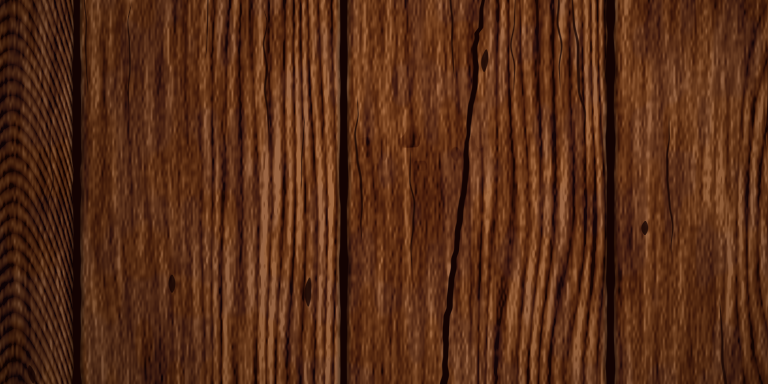
Reproduce this texture procedurally as a Shadertoy shader.

```glsl
// Weathered brown planks standing side by side, with dark gaps and splits.
// Each plank has a ring figure (straight, arched or looped) plus stretched
// fibre noise; the summed height is tinted by a ramp and lit from the side.
#define PLANK_WIDTH 0.695
#define FIRST_GAP 0.2
#define GAP_HALF 0.0105
#define RING_COUNT 21.0
#define RIDGE_DEPTH 0.55
#define FIBRE_DEPTH 0.75
#define PIT_DEPTH 0.28
#define RELIEF 0.65
#define BASE_TONE 0.58
#define CHECK_COUNT 20
#define LIGHT_CENTRE vec2(1.15, 0.62)
#define TAU 6.2831853

float hash(vec2 p) {
    vec3 q = fract(p.xyx * 0.1031);
    q += dot(q, q.yzx + 33.33);
    return fract((q.x + q.y) * q.z);
}

float noise(vec2 p) {
    vec2 i = floor(p), f = fract(p);
    f = f * f * (3.0 - 2.0 * f);
    return mix(mix(hash(i), hash(i + vec2(1, 0)), f.x),
               mix(hash(i + vec2(0, 1)), hash(i + vec2(1, 1)), f.x), f.y);
}

float fbm(vec2 p) {
    float sum = 0.0, amp = 0.55;
    for (int i = 0; i < 3; i++) {
        sum += amp * noise(p);
        p = p * 2.03 + 19.7;
        amp *= 0.52;
    }
    return sum;
}

// Ring phase and ridge strength; q.x runs 0..1 across the plank.
vec2 ringFigure(vec2 q, float plank) {
    float sway = noise(vec2(q.x * 2.5, q.y * 2.2) + plank * 17.0);
    float jitter = noise(vec2(q.x * 9.0, q.y * 0.8 + plank * 31.0));
    if (plank < 0.5) {
        float d = q.x - 0.78 + 0.06 * (sway - 0.5);
        return vec2(24.0 * (q.y + 7.0 * d * d) + 2.0 * sway + jitter, 0.75);
    }
    if (plank > 2.5) {
        float e = length((q - vec2(0.68, 0.4)) / vec2(0.2, 0.58));
        e += 0.16 * (sway - 0.5);
        return vec2(4.5 * e + 0.5 + 0.5 * jitter, mix(0.25, 1.0, smoothstep(1.15, 1.0, e)));
    }
    float ridged = smoothstep(0.45, 0.53, q.x + 0.06 * (sway - 0.5));
    return vec2(RING_COUNT * q.x + 1.6 * sway + 1.8 * jitter, mix(0.28, 1.0, ridged));
}

float woodHeight(vec2 p) {
    float along = (p.x - FIRST_GAP) / PLANK_WIDTH + 1.0;
    float plank = floor(along);
    vec2 q = vec2(fract(along), p.y);
    vec2 rings = ringFigure(q, plank);
    float ridge = pow(0.5 + 0.5 * cos(TAU * rings.x), 0.6);
    float bend = 0.04 * noise(vec2(q.x * 3.0, q.y * 3.0 + plank * 5.0));
    float fibre = fbm(vec2((q.x + bend) * 32.0 + plank * 71.0, q.y * 4.0));
    float pits = noise(vec2(q.x * 125.0 + plank * 43.0, q.y * 62.0));
    return RIDGE_DEPTH * rings.y * (ridge - 0.62)
         + FIBRE_DEPTH * (fibre - 0.5) + PIT_DEPTH * (pits - 0.5);
}

vec3 woodRamp(float t) {
    vec3 c = mix(vec3(0.09, 0.018, 0.008), vec3(0.24, 0.09, 0.035), clamp(t * 4.0, 0.0, 1.0));
    c = mix(c, vec3(0.335, 0.16, 0.06), clamp(t * 4.0 - 1.0, 0.0, 1.0));
    c = mix(c, vec3(0.44, 0.245, 0.115), clamp(t * 4.0 - 2.0, 0.0, 1.0));
    return mix(c, vec3(0.59, 0.38, 0.23), clamp(t * 4.0 - 3.0, 0.0, 1.0));
}

// Darkness of the long slanted split and the scattered small checks and knots.
float cracks(vec2 p, float blur) {
    float wander = 0.018 * (noise(vec2(p.y * 9.0, 3.0)) - 0.5) + 0.006 * noise(vec2(p.y * 40.0, 8.0));
    float splitX = 1.15 + 0.1 * p.y + wander + 0.012 * smoothstep(0.91, 0.93, p.y);
    float halfWidth = mix(0.0065, 0.0035, p.y) + 0.003 * noise(vec2(p.y * 14.0, 1.0));
    float dark = smoothstep(blur, -blur, abs(p.x - splitX) - halfWidth);
    for (int i = 0; i < CHECK_COUNT; i++) {
        float id = float(i);
        bool knot = i % 4 == 0;
        vec2 centre = vec2(2.0 * (id + hash(vec2(id, 2.3))) / float(CHECK_COUNT), hash(vec2(id, 7.9)));
        float size = hash(vec2(id, 13.1));
        float reach = knot ? 0.018 + 0.035 * size : 0.06 + 0.17 * size;
        float thick = knot ? 0.009 : 0.0012 + 0.0025 * size * size;
        vec2 d = p - centre;
        d.x += d.y * 0.16 * (size - 0.5) + 0.014 * (noise(vec2(p.y * 17.0, id)) - 0.5);
        float taper = 1.0 - d.y * d.y / (reach * reach);
        float line = smoothstep(blur, -blur, abs(d.x) - thick * taper);
        dark = max(dark, 0.8 * line * smoothstep(0.0, 0.3, taper));
    }
    return dark;
}

void mainImage(out vec4 fragColor, in vec2 fragCoord) {
    vec2 p = fragCoord / iResolution.y;
    float blur = max(0.0022, 0.7 / iResolution.y);

    // Wood tone: height, side lighting and broad stains
    float height = woodHeight(p);
    float slope = height - woodHeight(p + vec2(-0.004, 0.002));
    float stain = fbm(p * vec2(5.0, 2.5) + 4.0) - 0.5;
    float tone = BASE_TONE + height + RELIEF * slope + 0.35 * stain;
    tone -= 0.12 * step(p.x, FIRST_GAP);

    // Torn fibres in one worn patch
    vec2 patchOffset = (p - vec2(1.08, 0.62)) / vec2(0.15, 0.05);
    float tear = smoothstep(0.6, 0.72, noise(p * vec2(48.0, 30.0)));
    tone -= 0.3 * tear * exp(-dot(patchOffset, patchOffset));

    // Colour under a soft pool of light
    vec3 color = woodRamp(tone);
    color += vec3(-0.012, 0.0, 0.02) * smoothstep(0.45, 0.65, noise(p * vec2(24.0, 9.0)));
    vec2 away = (p - LIGHT_CENTRE) * vec2(0.8, 0.9);
    color *= 1.1 - 0.4 * dot(away, away);

    // Gaps with shaded edges, then cracks
    float across = fract((p.x - FIRST_GAP) / PLANK_WIDTH);
    float edge = min(across, 1.0 - across) * PLANK_WIDTH + 0.005 * (noise(vec2(p.y * 22.0, floor(p.x * 3.0))) - 0.5);
    color *= mix(0.65, 1.0, smoothstep(GAP_HALF, GAP_HALF + 0.014, edge));
    float gap = smoothstep(GAP_HALF + blur, GAP_HALF - blur, edge);
    color = mix(color, vec3(0.075, 0.012, 0.008), max(gap, cracks(p, blur)));
    fragColor = vec4(clamp(color, 0.0, 1.0), 1.0);
}
```
